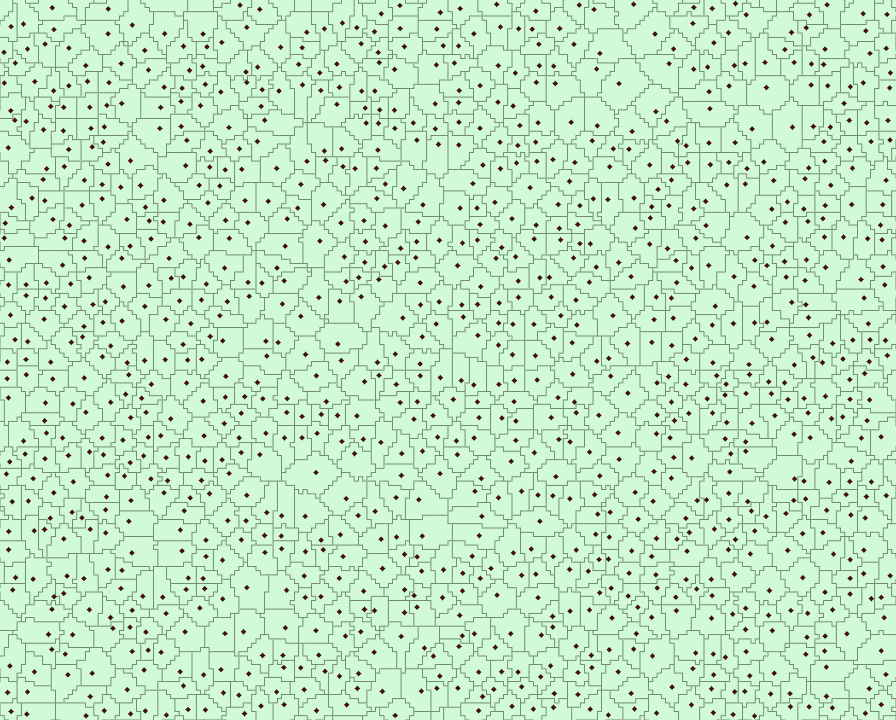
Reproduce this pattern procedurally as a WebGL 2 fragment shader.

```glsl
#version 300 es
precision highp float;
// Pale green mosaic of stepped Voronoi cells with thin outlines and a dark seed in each cell.
uniform vec2 u_resolution;
out vec4 fragColor;

const float SITES = 46.0;   // candidate seeds across the width
const float STEPS = 210.0;  // staircase steps across the width

// Three random values for a lattice point
vec3 hash(vec2 cell) {
  uvec3 k = uvec3(ivec3(ivec2(cell) + 4096, 77)) * uvec3(1597u, 3571u, 9973u);
  k = (k.x ^ k.y ^ k.z) * uvec3(747796u, 289133u, 277803u) + 1013u;
  k = (k ^ (k >> 15u)) * 739397u;
  k = (k ^ (k >> 13u)) * 668265u;
  return vec3((k ^ (k >> 16u)) & 65535u) / 65535.0;
}

// Gradient noise
float slope(vec2 cell, vec2 offset) {
  return dot(hash(cell).xy * 2.0 - 1.0, offset);
}

float noise(vec2 p) {
  vec2 i = floor(p), f = p - i;
  vec2 u = f * f * (3.0 - 2.0 * f), e = vec2(1.0, 0.0);
  return mix(mix(slope(i, f), slope(i + e, f - e), u.x),
             mix(slope(i + e.yx, f - e.yx), slope(i + 1.0, f - 1.0), u.x), u.y);
}

// Seed position in xy; z is zero where the seed is left out
vec3 seed(vec2 cell) {
  vec3 h = hash(cell);
  return vec3(cell + 0.5 + 0.6 * (h.xy - 0.5), step(h.z, 0.61));
}

// Lattice cell whose seed owns a point given in staircase steps
vec2 owner(vec2 stepPoint) {
  vec2 p = stepPoint * SITES / STEPS;
  p += 0.16 * vec2(noise(p * 2.3 + 300.0), noise(p * 2.3 + 700.0));
  vec2 base = floor(p), nearest = base;
  float best = 1e5;
  for (int y = -2; y <= 2; y++)
    for (int x = -2; x <= 2; x++) {
      vec2 cell = base + vec2(x, y);
      vec3 s = seed(cell);
      vec2 d = abs(s.xy - p);
      float reach = 0.5 * (d.x + d.y) + 0.5 * length(d) + 100.0 * (1.0 - s.z);
      if (reach < best) {
        best = reach;
        nearest = cell;
      }
    }
  return nearest;
}

// Share of a pixel centred at x that lies between lo and hi
float band(float x, float lo, float hi, float pixel) {
  return clamp(min(x + 0.5 * pixel, hi) - max(x - 0.5 * pixel, lo), 0.0, pixel) / pixel;
}

// Outline coverage from the four half edges around the nearest grid corner
float outline(vec2 p) {
  vec2 g = p * STEPS, corner = floor(g + 0.5), d = g - corner;
  float pixel = STEPS / u_resolution.x, w = 0.5 * STEPS / 1152.0;
  vec2 sw = owner(corner + vec2(-0.5, -0.5)), se = owner(corner + vec2(0.5, -0.5));
  vec2 nw = owner(corner + vec2(-0.5, 0.5)), ne = owner(corner + vec2(0.5, 0.5));
  float alongX = band(d.y, -w, w, pixel), alongY = band(d.x, -w, w, pixel);
  float ink = 0.0;
  if (nw != ne) ink = max(ink, alongY * band(d.y, -w, 2.0, pixel));
  if (sw != se) ink = max(ink, alongY * band(d.y, -2.0, w, pixel));
  if (se != ne) ink = max(ink, alongX * band(d.x, -w, 2.0, pixel));
  if (sw != nw) ink = max(ink, alongX * band(d.x, -2.0, w, pixel));
  return ink;
}

// Diamond distance to the closest seed, in canvas widths
float seedDistance(vec2 p) {
  vec2 q = p * SITES, base = floor(q);
  float best = 9.0;
  for (int y = -1; y <= 1; y++)
    for (int x = -1; x <= 1; x++) {
      vec3 s = seed(base + vec2(x, y));
      vec2 d = abs(s.xy - q);
      if (s.z > 0.5) best = min(best, d.x + d.y);
    }
  return best / SITES;
}

void main() {
  vec2 p = gl_FragCoord.xy / u_resolution.x;
  float pixel = 1.0 / u_resolution.x;

  // Ground and cell outlines
  vec3 color = mix(vec3(0.82, 0.98, 0.84), vec3(0.35, 0.42, 0.35), outline(p));

  // Maroon seeds with a darker rim
  float d = seedDistance(p);
  vec3 maroon = mix(vec3(0.32, 0.05, 0.04), vec3(0.16, 0.03, 0.03), smoothstep(0.001, 0.003, d));
  color = mix(color, maroon, clamp(0.5 - (d - 0.003) * 0.707 / pixel, 0.0, 1.0));

  fragColor = vec4(color, 1.0);
}
```
